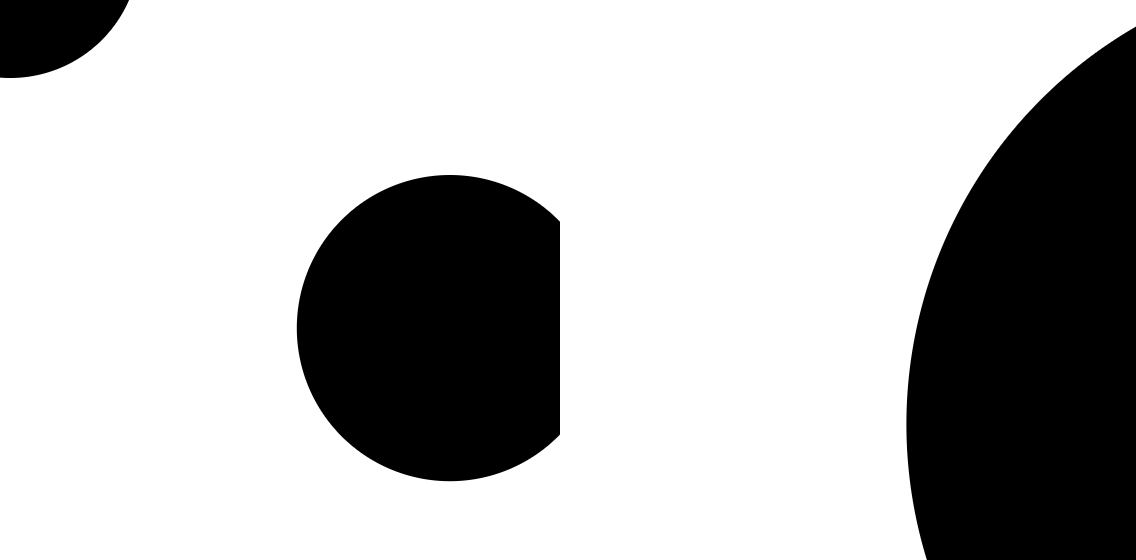
Left, the full canvas; right, a detail of the centre.
A Shadertoy shader for this pattern:

```glsl
// Large solid black discs on white, stepping diagonally and shrinking toward the upper left.
#define FIRST_CENTER vec2(0.8034, 0.4141)
#define CENTER_STEP vec2(-0.7852, 0.6780)
#define FIRST_RADIUS 0.2734
#define RADIUS_STEP -0.0420
#define DISC_COUNT 2
#define INK vec3(0.0)
#define PAPER vec3(1.0)

float discDistance(vec2 p, vec2 center, float radius) {
    return length(p - center) - radius;
}

// Signed distance to the nearest disc of the row
float discRow(vec2 p) {
    float nearest = 1e3;
    for (int i = 0; i < DISC_COUNT; i++) {
        float n = float(i);
        vec2 center = FIRST_CENTER + n * CENTER_STEP;
        float radius = FIRST_RADIUS + n * RADIUS_STEP;
        nearest = min(nearest, discDistance(p, center, radius));
    }
    return nearest;
}

void mainImage(out vec4 fragColor, in vec2 fragCoord) {
    float canvasSize = min(iResolution.x, iResolution.y);
    vec2 p = fragCoord / canvasSize;

    // Edge blended over about one pixel
    float pixel = 1.0 / canvasSize;
    float coverage = clamp(0.5 - discRow(p) / pixel, 0.0, 1.0);

    fragColor = vec4(mix(PAPER, INK, coverage), 1.0);
}
```
